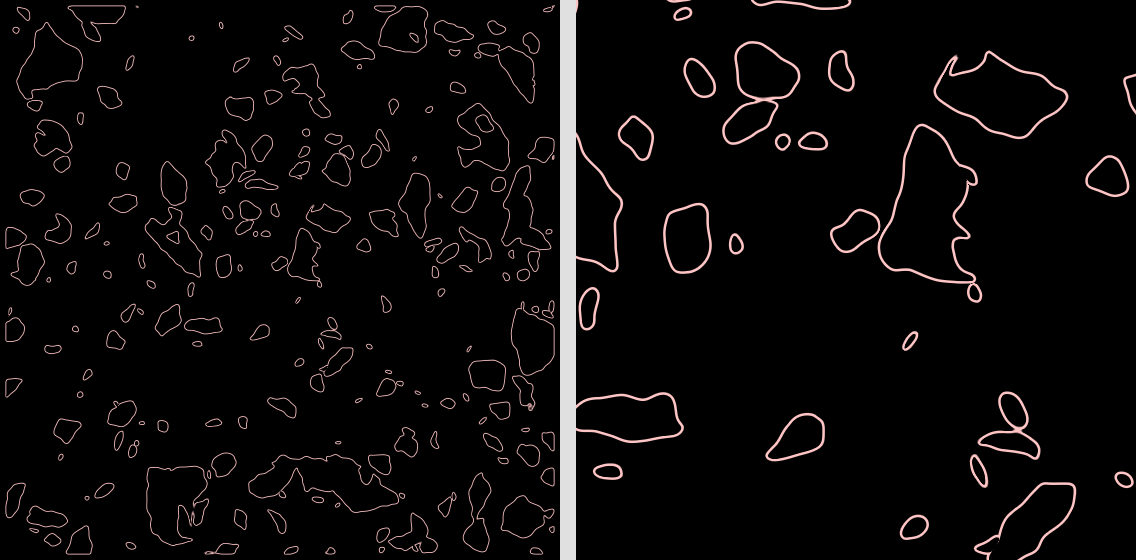
Left, the full canvas; right, a detail of the centre.
Write a Shadertoy shader that draws this pattern.

```glsl
// Thin pale pink outlines of scattered, ragged grains on black.
// Rounded random polygons on jittered grids of several sizes are merged,
// bitten into and roughened; the zero line of the field is then stroked.

#define LINE_WIDTH 0.0015
#define LINE_COLOR vec3(1.0, 0.77, 0.77)
#define MARGIN     0.0105
#define BLEND      0.006
#define BAY_SIZE   0.022
#define ROUGHNESS  0.0062
#define CLUMPING   0.6
// cells per canvas, share of filled cells, radius, seed
#define LARGE  vec4(6.0, 0.45, 0.045, 1.0)
#define MEDIUM vec4(11.0, 0.55, 0.024, 2.0)
#define SMALL  vec4(18.0, 0.30, 0.0125, 3.0)
#define TINY   vec4(24.0, 0.13, 0.0064, 4.0)
#define BITES  vec4(13.0, 0.40, 0.016, 5.0)

const float TAU = 6.2831853;
const int SIDES = 6;

vec3 hash33(vec3 p) {
    p = fract(p * vec3(0.1031, 0.1030, 0.0973));
    p += dot(p, p.yxz + 33.33);
    return fract((p.xxy + p.yxx) * p.zyx);
}

// Two independent channels of value noise in 0..1
vec2 noise2(vec2 p, float seed) {
    vec2 i = floor(p), f = fract(p);
    f = f * f * (3.0 - 2.0 * f);
    vec2 a = hash33(vec3(i, seed)).xy;
    vec2 b = hash33(vec3(i + vec2(1, 0), seed)).xy;
    vec2 c = hash33(vec3(i + vec2(0, 1), seed)).xy;
    vec2 d = hash33(vec3(i + vec2(1, 1), seed)).xy;
    return mix(mix(a, b, f.x), mix(c, d, f.x), f.y);
}

float smoothMin(float a, float b, float k) {
    float h = max(k - abs(a - b), 0.0) / k;
    return min(a, b) - 0.25 * h * h * k;
}

float smoothMax(float a, float b, float k) {
    return -smoothMin(-a, -b, k);
}

// Irregular convex polygon with rounded corners, turned and stretched
float grain(vec2 q, float radius, vec3 id) {
    vec3 form = hash33(id + 17.0);
    float turn = form.x * TAU, stretch = mix(1.0, 1.5, form.y);
    float c = cos(turn), s = sin(turn);
    q = vec2(c * q.x + s * q.y, c * q.y - s * q.x) * vec2(1.0 / stretch, stretch);
    float corner = min(0.008, 0.8 * radius);
    float d = -1.0;
    for (int k = 0; k < SIDES; k++) {
        vec3 rnd = hash33(id + vec3(0.0, 0.0, 31.0 + 7.0 * float(k)));
        float angle = (float(k) + 0.6 * rnd.x) * TAU / float(SIDES);
        float side = dot(q, vec2(cos(angle), sin(angle))) - radius * mix(0.65, 1.15, rnd.y);
        d = smoothMax(d, side, corner);
    }
    return d;
}

// Union of all grains of one size near p
float grainLayer(vec2 p, vec4 layer) {
    vec2 base = floor(p * layer.x);
    float d = 1.0;
    for (int y = -1; y <= 1; y++)
    for (int x = -1; x <= 1; x++) {
        vec2 cell = base + vec2(x, y);
        vec3 id = vec3(cell, layer.w * 101.0);
        vec3 rnd = hash33(id);
        vec3 pick = hash33(id + 53.0);
        float crowd = noise2(cell / layer.x * 4.0, 71.0).x;
        float share = layer.y * mix(1.0 - CLUMPING, 1.0 + CLUMPING, crowd);
        vec2 q = p - (cell + rnd.xy) / layer.x;
        float radius = layer.z * mix(0.7, 1.3, rnd.z);
        if (pick.x > share || length(q) > 3.2 * radius + 0.02) continue;
        d = smoothMin(d, grain(q, radius, id), BLEND);
    }
    return d;
}

// Signed field: negative inside the grains
float field(vec2 p, vec2 size) {
    vec2 q = p + BAY_SIZE * (noise2(p * 20.0, 81.0) - 0.5);
    q += ROUGHNESS * (noise2(p * 75.0, 91.0) - 0.5);
    float d = smoothMin(grainLayer(q, LARGE), grainLayer(q, MEDIUM), BLEND);
    d = smoothMax(d, -grainLayer(q, BITES), BLEND);
    d = smoothMin(d, grainLayer(q, SMALL), BLEND);
    d = min(d, grainLayer(q, TINY));
    // Straight cut along the canvas margin
    vec2 edge = abs(p - 0.5 * size) - 0.5 * size + MARGIN;
    return smoothMax(d, max(edge.x, edge.y), BLEND);
}

void mainImage(out vec4 fragColor, in vec2 fragCoord) {
    float pixel = 1.0 / iResolution.y;
    vec2 p = fragCoord * pixel;
    vec2 size = iResolution.xy * pixel;
    float d = field(p, size);
    float ink = 0.0;
    if (abs(d) < 4.0 * (LINE_WIDTH + pixel)) {
        // Divide by the slope for an even stroke
        float e = 0.0005;
        vec2 slope = vec2(field(p + vec2(e, 0), size), field(p + vec2(0, e), size)) - d;
        float dist = abs(d) / max(length(slope) / e, 0.3);
        // Part of the pixel that the stroke covers
        float halfLine = 0.5 * LINE_WIDTH, halfPixel = 0.5 * pixel;
        float covered = min(dist + halfPixel, halfLine) - max(dist - halfPixel, -halfLine);
        ink = clamp(covered / pixel, 0.0, 1.0);
    }
    fragColor = vec4(LINE_COLOR * ink, 1.0);
}
```
